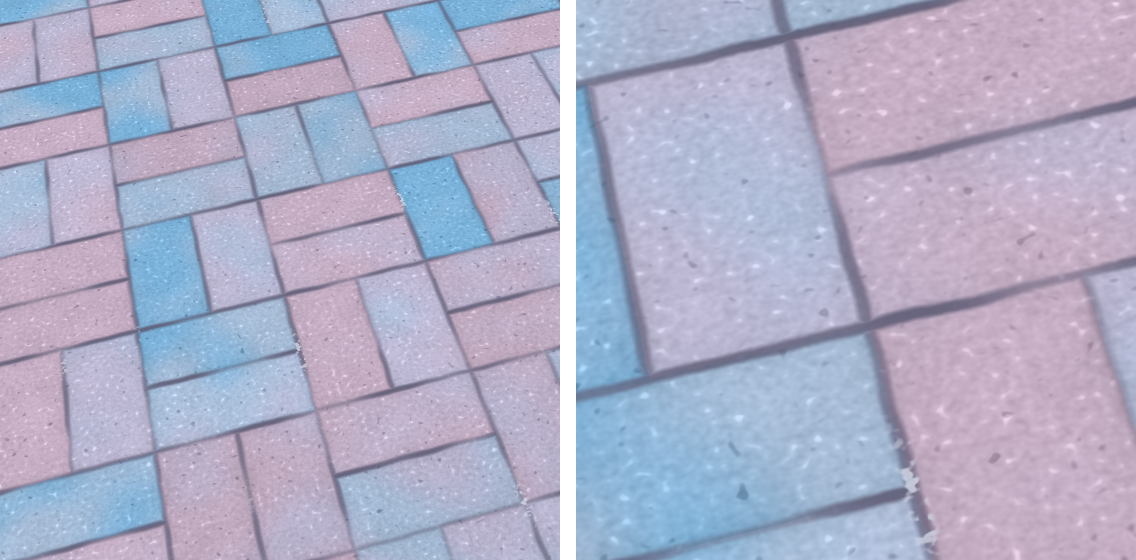
Left, the full canvas; right, a detail of the centre.
This texture is drawn by a Shadertoy shader. Its source:

```glsl
// Perspective: block grid (column, row, 1) to canvas, one unit per block
const mat3 GRID_TO_CANVAS = mat3(
    0.2987, 0.0800, 0.0208,
   -0.0079, 0.2566, 0.0993,
    0.2773, 0.1927, 1.0);

const vec3 PINK      = vec3(0.77, 0.68, 0.765);
const vec3 LILAC     = vec3(0.735, 0.715, 0.82);
const vec3 PALE_BLUE = vec3(0.655, 0.74, 0.845);
const vec3 SKY_BLUE  = vec3(0.48, 0.695, 0.85);
const vec3 JOINT     = vec3(0.36, 0.35, 0.45);
const vec3 CHIP      = vec3(0.84, 0.86, 0.92);

const vec2  JOINT_HALF_WIDTH = vec2(0.010, 0.012); // across columns, rows
const vec2  JOINT_DEPTH      = vec2(0.65, 0.85);
const float JOINT_SOFTNESS   = 0.010;
const float EDGE_WOBBLE      = 0.012;
const float GRAIN_SCALE      = 32.0;
const float GRAIN_STRENGTH   = 0.075;
const float STAIN_STRENGTH   = 0.32;

vec2 hash22(vec2 p) {
    vec3 q = fract(p.xyx * vec3(0.1031, 0.1030, 0.0973));
    q += dot(q, q.yzx + 33.33);
    return fract((q.xx + q.yz) * q.zy);
}

float cornerSlope(vec2 cell, vec2 offset, vec2 f) {
    return dot(hash22(cell + offset) * 2.0 - 1.0, f - offset);
}

float gradientNoise(vec2 p) {
    vec2 i = floor(p), f = p - i;
    vec2 s = f * f * f * (f * (f * 6.0 - 15.0) + 10.0);
    float low  = mix(cornerSlope(i, vec2(0, 0), f), cornerSlope(i, vec2(1, 0), f), s.x);
    float high = mix(cornerSlope(i, vec2(0, 1), f), cornerSlope(i, vec2(1, 1), f), s.x);
    return mix(low, high, s.y);
}

// Pink through lilac to blue
vec3 brickColor(float tone) {
    vec3 color = mix(PINK, LILAC, smoothstep(0.12, 0.42, tone));
    color = mix(color, PALE_BLUE, smoothstep(0.42, 0.72, tone));
    return mix(color, SKY_BLUE, smoothstep(0.72, 0.95, tone));
}

void mainImage(out vec4 fragColor, in vec2 fragCoord) {
    vec2 canvas = fragCoord / iResolution.xy;
    vec3 projected = inverse(GRID_TO_CANVAS) * vec3(canvas, 1.0);
    vec2 plane = projected.xy / projected.z;
    vec2 grid = plane + EDGE_WOBBLE * vec2(gradientNoise(plane * 6.0),
                                           gradientNoise(plane * 6.0 + 41.0));

    // Basket weave: pairs of bricks, turned in alternate blocks
    vec2 block = floor(grid);
    vec2 inBlock = grid - block;
    bool lyingFlat = mod(block.x + block.y, 2.0) < 0.5;
    vec2 size = lyingFlat ? vec2(1.0, 0.5) : vec2(0.5, 1.0);
    vec2 half_ = floor(inBlock / size);
    vec2 local = inBlock - half_ * size;
    vec2 edge = min(local, size - local);
    vec2 brick = block * 2.0 + half_;

    // Each brick has a tone, with stains drifting across it
    vec2 random = hash22(brick + 17.0);
    float stain = gradientNoise(plane * 1.8 + random * 9.0);
    float tone = pow(random.x, 1.3) + STAIN_STRENGTH * stain + 0.12 * (canvas.y - 0.5);
    vec3 color = brickColor(tone);
    color *= 0.98 + 0.05 * random.y + 0.05 * gradientNoise(plane * 5.0 + 7.0);

    // Rough surface: fine grain, pale flecks and dark pits
    float grain = gradientNoise(plane * GRAIN_SCALE);
    float fineGrain = gradientNoise(plane * GRAIN_SCALE * 1.9 + 63.0);
    float pits = gradientNoise(plane * GRAIN_SCALE * 0.8 + 130.0);
    color += GRAIN_STRENGTH * (grain + 0.7 * fineGrain);
    color += 0.10 * smoothstep(0.25, 0.55, grain);
    color -= 0.14 * smoothstep(0.30, 0.55, pits);

    // Joints fade and thicken along their length
    float wear = smoothstep(-0.3, 0.25, gradientNoise(plane * 2.3 + 85.0));
    vec2 width = JOINT_HALF_WIDTH * (0.75 + 0.5 * wear + 0.5 * grain);
    vec2 blur = fwidth(plane) + JOINT_SOFTNESS;
    vec2 line = 1.0 - smoothstep(width - blur * 0.5, width + blur, edge);
    line *= JOINT_DEPTH * mix(0.4, 1.0, wear);

    // Broad soft shade beside the joints
    float nearest = min(edge.x, edge.y);
    color *= 1.0 - 0.08 * exp(-nearest * 28.0);
    color = mix(color, JOINT, max(line.x, line.y));

    // Pale chips along scattered stretches of column joints
    float chipped = smoothstep(0.2, 0.42, gradientNoise(plane * 1.5 + 29.0));
    float chip = chipped * smoothstep(0.0, 0.3, pits + 0.5 * fineGrain);
    chip *= 1.0 - smoothstep(0.012, 0.035, edge.x);
    color = mix(color, CHIP, 0.8 * chip);

    fragColor = vec4(clamp(color, 0.0, 1.0), 1.0);
}
```
